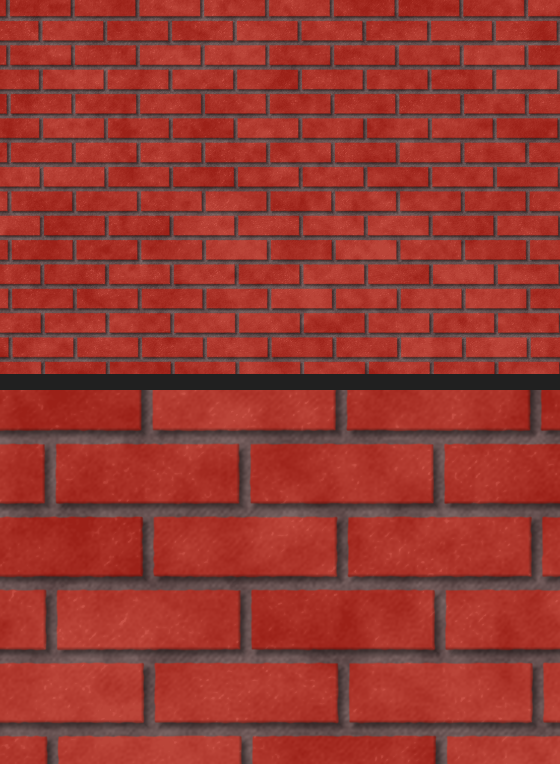
Top: the whole. Bottom: its middle third, enlarged.
Write a Shadertoy shader that draws this texture.

```glsl
// Red brick wall in running bond with recessed grey mortar, soft shadows and mottled wear.

// Layout, in units of the canvas height (y measured down from the top edge)
const vec2 PITCH = vec2(0.1732, 0.0651);        // spacing of bricks and of rows
const vec2 BRICK = vec2(0.1632, 0.0530);        // visible face of one brick
const vec2 FIRST_CENTER = vec2(0.1081, 0.0174); // centre of a brick in the top row
const float ROW_DRIFT = 0.0005;                 // sideways creep of each row
const float CORNER = 0.0012;
const float ROUGHNESS = 0.0009;                 // wobble of the brick outline

// Lighting
const vec2 SHADOW_OFFSET = vec2(0.0042, 0.0042);
const float SHADOW_BLUR = 0.0042;
const float SHADOW_DEPTH = 0.42;
const float EDGE_WIDTH = 0.0032;
const float EDGE_DEPTH = 0.26;

// Colours and wear
const vec3 DEEP_RED = vec3(0.610, 0.130, 0.095);
const vec3 PALE_RED = vec3(0.735, 0.270, 0.225);
const vec3 MORTAR_DARK = vec3(0.340, 0.260, 0.260);
const vec3 MORTAR_LIGHT = vec3(0.490, 0.400, 0.395);
const float BRICK_VARIATION = 0.38;
const float CLOUD_CONTRAST = 0.95;
const float MOTTLE_CONTRAST = 0.90;
const float GRAIN_CONTRAST = 0.42;
const float SPECK_STRENGTH = 0.05;

float hash(vec2 p) {
    return fract(sin(dot(p, vec2(127.1, 311.7))) * 43758.5);
}

float noise(vec2 p) {
    vec2 i = floor(p), f = fract(p);
    f = f * f * (3.0 - 2.0 * f);
    return mix(mix(hash(i), hash(i + vec2(1, 0)), f.x),
               mix(hash(i + vec2(0, 1)), hash(i + vec2(1, 1)), f.x), f.y);
}

float fbm(vec2 p) {
    float sum = 0.0, weight = 0.5;
    for (int i = 0; i < 4; i++) {
        sum += weight * noise(p);
        p = mat2(1.6, 1.2, -1.2, 1.6) * p + 7.3;
        weight *= 0.5;
    }
    return sum / 0.9375;
}

// Position within the nearest brick (xy) and that brick's index (zw)
vec4 brickCell(vec2 p) {
    p -= FIRST_CENTER;
    float row = floor(p.y / PITCH.y + 0.5);
    p.x -= row * ROW_DRIFT + 0.5 * PITCH.x * mod(row, 2.0);
    vec2 index = vec2(floor(p.x / PITCH.x + 0.5), row);
    return vec4(p - index * PITCH, index);
}

// Signed distance to the brick face, negative inside
float brickDistance(vec2 local) {
    vec2 d = abs(local) - 0.5 * BRICK + CORNER;
    return length(max(d, 0.0)) + min(max(d.x, d.y), 0.0) - CORNER;
}

void mainImage(out vec4 fragColor, in vec2 fragCoord) {
    float pixel = 1.0 / iResolution.y;
    vec2 p = vec2(fragCoord.x, iResolution.y - fragCoord.y) * pixel;

    // Surface texture: clouds span bricks, streaks run diagonally
    float clouds = fbm(p * 9.0);
    float mottle = fbm(p * 42.0 + 31.0);
    vec2 along = vec2(p.x - p.y, p.x + p.y);
    float streaks = noise(along * vec2(150.0, 290.0));
    float grain = 0.5 * (streaks + noise(p * 380.0));

    // Brick face
    vec4 cell = brickCell(p);
    float d = brickDistance(cell.xy) + ROUGHNESS * (noise(p * 190.0) - 0.5);
    float tone = 0.5 + BRICK_VARIATION * (hash(cell.zw + 3.7) - 0.5)
               + CLOUD_CONTRAST * (clouds - 0.5)
               + MOTTLE_CONTRAST * (mottle - 0.5)
               + GRAIN_CONTRAST * (grain - 0.5);
    vec3 brick = mix(DEEP_RED, PALE_RED, clamp(tone, 0.0, 1.0));
    brick += SPECK_STRENGTH * smoothstep(0.68, 0.90, grain) * smoothstep(0.4, 0.6, mottle);

    // Darkened lower and right edges
    vec2 toEdge = 0.5 * BRICK - cell.xy;
    float edge = 1.0 - smoothstep(0.0, EDGE_WIDTH, min(toEdge.x, toEdge.y));
    brick *= 1.0 - EDGE_DEPTH * edge;

    // Mortar under the shadow cast by the bricks
    float dust = clamp(0.5 + 1.1 * (mottle - 0.5) + 0.7 * (grain - 0.5), 0.0, 1.0);
    vec3 mortar = mix(MORTAR_DARK, MORTAR_LIGHT, dust);
    float shadowDistance = brickDistance(brickCell(p - SHADOW_OFFSET).xy);
    float shadow = 1.0 - smoothstep(-SHADOW_BLUR, SHADOW_BLUR, shadowDistance);
    mortar *= 1.0 - SHADOW_DEPTH * shadow;

    float softness = max(0.75 * pixel, 0.0010);
    float face = 1.0 - smoothstep(-softness, softness, d);
    fragColor = vec4(mix(mortar, brick, face), 1.0);
}
```
